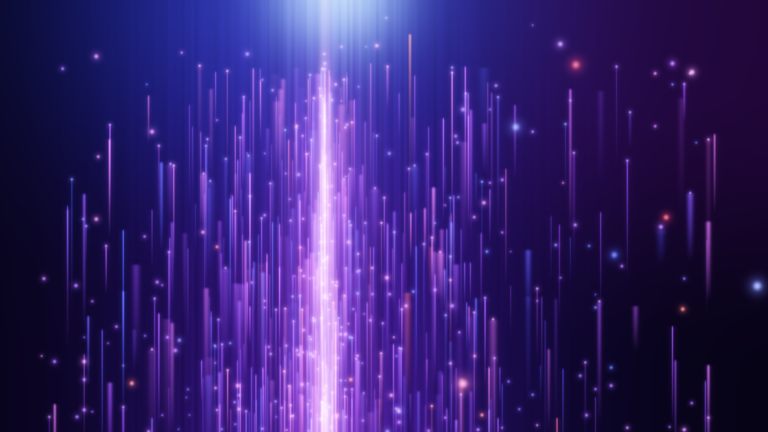
A WebGL 2 fragment shader for this background:

```glsl
#version 300 es
precision highp float;
uniform vec2 u_resolution;
out vec4 outColor;

vec4 hash4(float n) {
    return fract(sin(n * vec4(12.9898, 78.233, 37.719, 93.989) + 1.7) * 43758.5);
}

float bell(float d, float width) {
    return exp(-d * d / (width * width));
}

// Bright point with a soft halo
float spark(vec2 d, float radius) {
    float s = dot(d, d) / (radius * radius);
    return exp(-s) + 0.22 * exp(-s * 0.14);
}

// Blue to violet to pink, with a rare warm accent
vec3 lightColor(float t) {
    vec3 c = mix(vec3(0.20, 0.30, 1.1), vec3(0.54, 0.24, 1.1), smoothstep(0.0, 0.5, t));
    c = mix(c, vec3(0.90, 0.38, 1.0), smoothstep(0.55, 0.9, t));
    return mix(c, vec3(1.1, 0.36, 0.32), smoothstep(0.94, 0.96, t));
}

// Side is -1 to 1, crowded towards the beam
float spreadX(float side, float reach) {
    return 0.752 + side * abs(side) * (side > 0.0 ? 0.98 : 0.69) * reach;
}

vec3 backdrop(vec2 p) {
    float dx = p.x - 0.76;
    vec3 c = vec3(0.022, 0.010, 0.075);
    c += vec3(0.115, 0.045, 0.43) * bell(dx, 0.46);
    c += vec3(0.10, 0.03, 0.15) * bell(dx, 0.32) * (1.0 - p.y);
    c += vec3(0.02, 0.07, 0.34) * bell(p.x - 0.60, 0.46) * smoothstep(0.3, 1.0, p.y);
    c += vec3(0.09, 0.006, 0.125) * smoothstep(0.95, 1.4, p.x) * smoothstep(0.15, 0.8, p.y);
    return c;
}

// Thin columns of varying brightness, blended between neighbours
float columns(float x) {
    float k = floor(x), f = fract(x);
    return mix(hash4(k + 900.0).x, hash4(k + 901.0).x, f * f * (3.0 - 2.0 * f));
}

vec3 streaks(vec2 p, float pixel) {
    vec3 sum = vec3(0.0);
    for (int i = 0; i < 640; i++) {
        vec4 r = hash4(float(i) + 1.0);
        float reach = i % 5 < 3 ? 0.42 : 0.95;
        float dx = abs(p.x - spreadX(r.x * 2.0 - 1.0, reach));
        float head = mix(0.03, 0.86, pow(r.y, 1.25));
        float drop = head - p.y;
        float size = mix(0.08, 0.34, r.z);
        if (dx > 0.03 || drop < -0.03 || drop > size + 0.03) continue;
        vec4 s = hash4(float(i) + 811.0);
        float wide = pow(s.x, 6.0);
        float width = max(0.0019 + 0.009 * wide, 0.6 * pixel);
        float fade = pow(clamp(1.0 - drop / size, 0.0, 1.0), 1.1);
        float line = smoothstep(-pixel, 0.008, drop) * fade;
        float body = bell(dx, width) + 0.10 * bell(dx, 0.009);
        float power = mix(0.25, 1.25, s.y * s.y) * (1.0 - 0.6 * wide);
        vec3 tint = lightColor(s.z);
        sum += tint * line * body * power;
        sum += (tint + 0.25) * spark(vec2(dx, drop), 0.0028) * step(0.7, s.w) * 0.8;
    }
    return sum;
}

vec3 sparks(vec2 p) {
    vec3 sum = vec3(0.0);
    for (int i = 0; i < 210; i++) {
        vec4 r = hash4(float(i) + 1601.0);
        vec2 d = p - vec2(spreadX(r.x * 2.0 - 1.0, 0.95), pow(r.y, 1.5) * 0.97);
        if (dot(d, d) > 0.0012) continue;
        float radius = 0.0024 + 0.0022 * r.z * r.z;
        sum += (lightColor(r.w) + 0.15) * spark(d, radius) * mix(0.4, 1.2, r.z);
    }
    // Larger accents
    vec3 red = vec3(1.5, 0.40, 0.45), blue = vec3(0.35, 0.5, 1.5);
    sum += red * spark(p - vec2(1.333, 0.850), 0.007);
    sum += red * spark(p - vec2(1.542, 0.497), 0.005);
    sum += vec3(1.8, 0.8, 1.2) * spark(p - vec2(1.072, 0.112), 0.008);
    sum += (blue + 0.4) * spark(p - vec2(1.753, 0.338), 0.008);
    sum += (blue + 0.2) * spark(p - vec2(1.194, 0.706), 0.007);
    sum += blue * spark(p - vec2(1.422, 0.410), 0.006);
    sum += vec3(1.3, 0.8, 1.3) * spark(p - vec2(1.602, 0.833), 0.005);
    sum += vec3(0.9, 0.6, 1.5) * spark(p - vec2(1.297, 0.898), 0.005);
    // Tall warm streak high beside the glow
    vec2 w = p - vec2(0.949, 0.92);
    sum += vec3(1.1, 0.5, 0.2) * bell(w.x, 0.003) * smoothstep(0.004, -0.004, w.y) * exp(w.y * 9.0);
    return sum;
}

void main() {
    vec2 p = gl_FragCoord.xy / u_resolution.y;
    p.x *= 1.77778 * u_resolution.y / u_resolution.x;
    float pixel = 1.0 / u_resolution.y;
    float dx = p.x - 0.752;
    float grain = columns(p.x * 130.0);
    float texture1 = bell(dx, 0.4) * (1.0 - 0.6 * p.y);
    vec3 color = backdrop(p) * (1.0 + 0.6 * (grain - 0.45) * texture1);
    color += streaks(p, pixel) + sparks(p);

    // Central beam, widening towards the floor
    float rise = smoothstep(0.92, 0.60, p.y);
    float core = bell(dx, mix(0.027, 0.013, p.y)) * mix(0.3, 1.0, rise);
    color += vec3(1.05, 0.68, 1.45) * core * mix(0.7, 1.2, grain);
    color += vec3(0.32, 0.13, 0.52) * bell(dx, 0.085) * mix(0.2, 1.0, rise);

    // Light pouring in from the top, with fine rays
    vec2 g = p - vec2(0.785, 1.03);
    color += vec3(0.75, 1.05, 1.35) * exp(-dot(g, g) / 0.017);
    color += vec3(0.12, 0.27, 0.66) * exp(-length(g * vec2(0.75, 1.2)) / 0.19);
    color += vec3(0.22, 0.28, 0.60) * bell(g.x, 0.13) * exp(g.y * 4.0) * columns(p.x * 150.0);

    outColor = vec4(1.0 - exp(-color * 1.18), 1.0);
}
```
